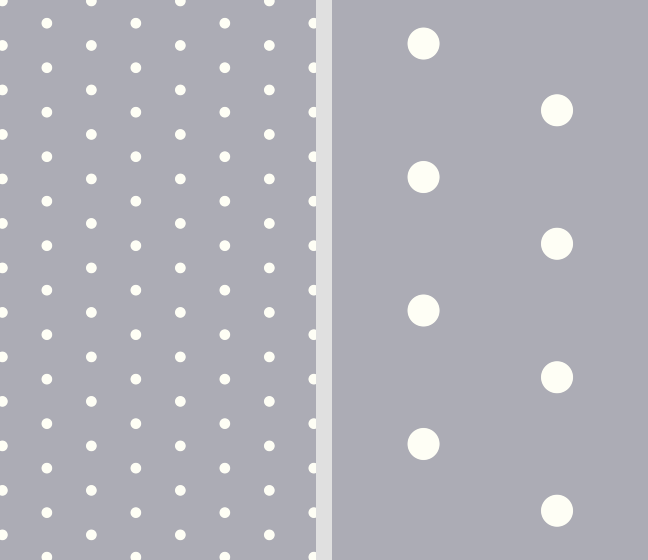
Left, the full canvas; right, a detail of the centre.
This pattern is drawn by a Shadertoy shader. Its source:

```glsl
// Cream polka dots on grey, with every other column dropped by half a step.

// Signed distance to the nearest dot, in units of the dot spacing.
float staggeredDots(vec2 cell, float radius) {
    float column = floor(cell.x + 0.5);
    cell.y += 0.5 * mod(column, 2.0);
    vec2 offset = fract(cell + 0.5) - 0.5;
    return length(offset) - radius;
}

void mainImage(out vec4 fragColor, in vec2 fragCoord) {
    // Spacing and origin as fractions of the canvas width.
    float spacing = 0.1408;
    vec2 cell = (fragCoord / iResolution.x - vec2(0.0075, 0.0795)) / spacing;
    float pixel = 1.0 / (iResolution.x * spacing);

    // Flat colours with a one-pixel soft edge.
    float edge = staggeredDots(cell, 0.12);
    float dotMask = 1.0 - smoothstep(-0.6 * pixel, 0.6 * pixel, edge);
    vec3 grey = vec3(0.675, 0.675, 0.71);
    vec3 cream = vec3(0.995, 0.995, 0.96);
    fragColor = vec4(mix(grey, cream, dotMask), 1.0);
}
```
